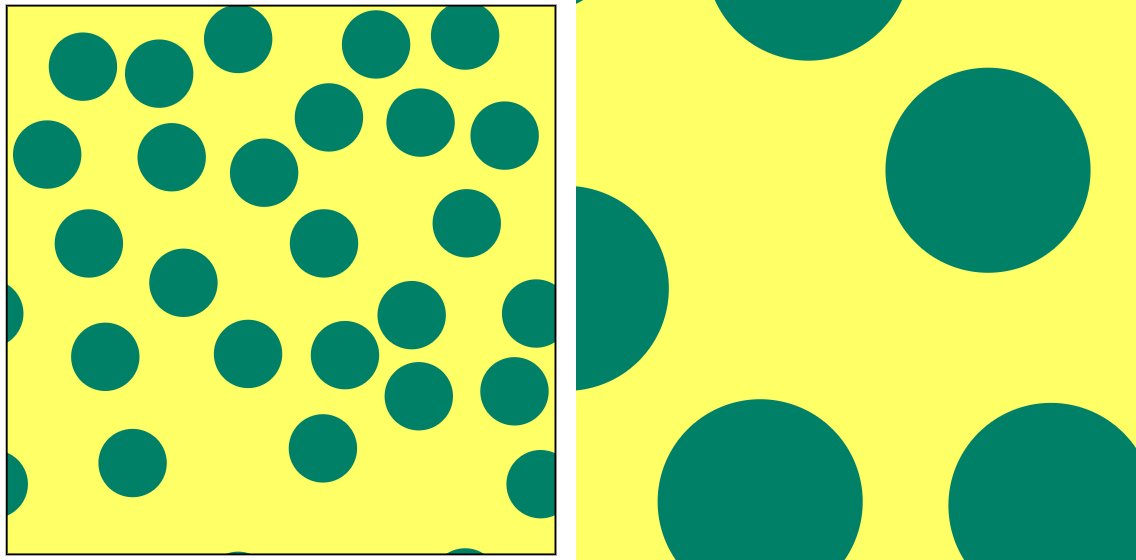
Left: the whole. Right: its middle third, enlarged.
Write a Shadertoy shader that draws this pattern.

```glsl
// Equal green discs scattered without overlap on a yellow, framed panel.
// Random darts are kept only when clear of every earlier disc; distances
// wrap around, so discs cut by one side continue on the opposite side.

const int DISC_COUNT = 25;

// Two integers to a random point in the unit square
vec2 hashPoint(uvec2 v) {
    v = v * 1664525u + 1013904223u;
    v.x += v.y * 1664525u;
    v.y += v.x * 1664525u;
    v ^= v >> 16u;
    v.x += v.y * 1664525u;
    v.y += v.x * 1664525u;
    v ^= v >> 16u;
    return vec2(v >> 8u) / 16777216.0;
}

// Distance between two points on the wrapping unit square
float wrappedDistance(vec2 a, vec2 b) {
    return length(fract(a - b + 0.5) - 0.5);
}

// Signed distance to the nearest disc, in panel units
float scatteredDiscs(vec2 p) {
    vec2 centers[DISC_COUNT];
    int placed = 0;
    float nearest = 1.0;
    for (int dart = 0; dart < 600 && placed < DISC_COUNT; dart++) {
        vec2 candidate = hashPoint(uvec2(dart, 17));
        bool isClear = true;
        for (int i = 0; i < placed && isClear; i++)
            isClear = wrappedDistance(candidate, centers[i]) > 0.138;
        if (isClear) {
            centers[placed++] = candidate;
            nearest = min(nearest, wrappedDistance(p, candidate));
        }
    }
    return nearest - 0.0625;
}

// Coverage of a shape with a one-pixel soft edge
float coverage(float dist, float pixel) {
    return clamp(0.5 - dist / pixel, 0.0, 1.0);
}

void mainImage(out vec4 fragColor, in vec2 fragCoord) {
    float pixel = 1.0 / min(iResolution.x, iResolution.y);
    vec2 p = (fragCoord - 0.5 * iResolution.xy) * pixel;

    // Square panel, slightly right of the centre
    float panelSize = 500.0 / 512.0;
    p.x -= 1.0 / 512.0;
    float panel = max(abs(p.x), abs(p.y)) - 0.5 * panelSize;

    // Discs on the yellow ground
    float discs = scatteredDiscs(p / panelSize + 0.5) * panelSize;
    vec3 yellow = vec3(1.0, 1.0, 0.4);
    vec3 green = vec3(0.0, 0.5, 0.4);
    vec3 inside = mix(yellow, green, coverage(discs, pixel));

    // White margin, thin black frame, then the panel itself
    vec3 color = vec3(1.0 - coverage(panel - 0.0034, pixel));
    color = mix(color, inside, coverage(panel, pixel));
    fragColor = vec4(color, 1.0);
}
```
